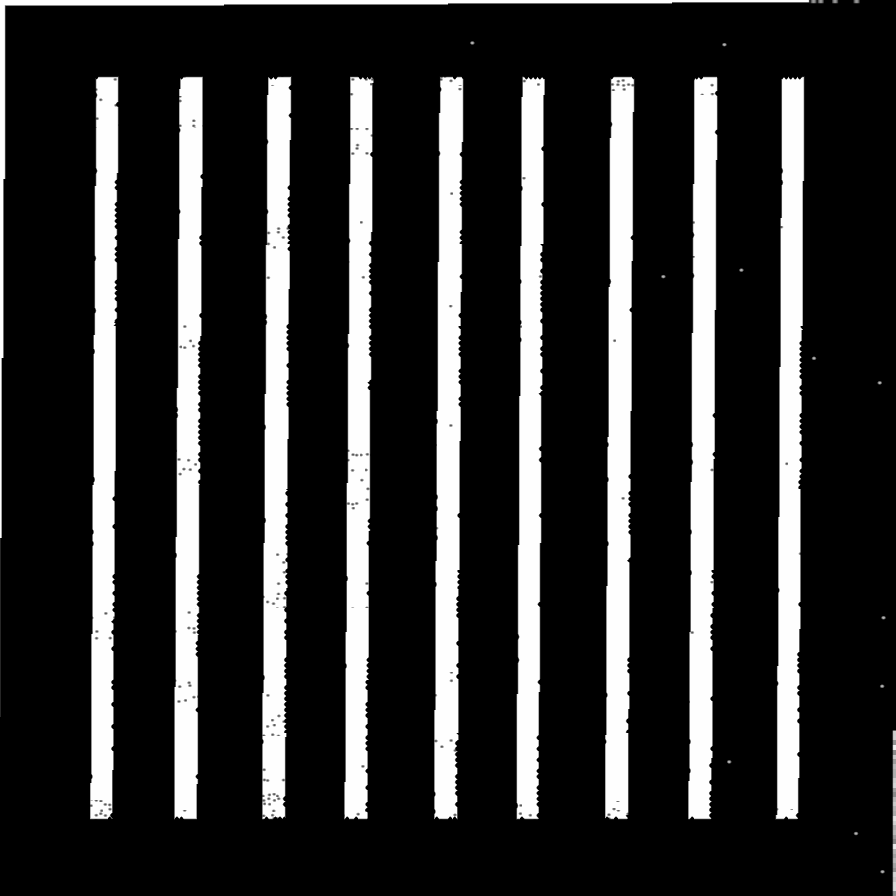
This pattern is drawn by a WebGL 2 fragment shader. Its source:

```glsl
#version 300 es
precision highp float;
// Nine tall white bars on black, like a worn, slightly tilted photocopy.
// Each bar is a box distance with stepped sides and toothed edges; hashed
// cells add pits and dust, and thin slivers of paper show at the borders.
uniform vec2 u_resolution;
out vec4 fragColor;

const float BAR_COUNT = 9.0;
const float FIRST_BAR = 0.1165;
const float PITCH = 0.0957;
const float BAR_WIDTH = 0.0258;
const float HALF_HEIGHT = 0.414;
const float LEAN = 0.0078;
const vec3 INK = vec3(0.0);
const vec3 PAPER = vec3(0.995);

float hash(vec2 p) {
  return fract(sin(dot(p, vec2(127.1, 311.7))) * 43758.5453);
}

// Coverage of a shape from its signed distance
float fill(float d, float soft) {
  return clamp(0.5 - d / soft, 0.0, 1.0);
}

// Ramp broken into flat steps
float stairs(float t, float steps, float phase) {
  return (floor(t * steps + phase) + 0.5 - phase) / steps;
}

// Hashed bumps along an edge, from 0 to 1
float teeth(float t, float size, float seed, float density) {
  float cell = floor(t / size);
  float bump = sin(3.14159 * fract(t / size));
  return step(1.0 - density, hash(vec2(cell, seed))) * bump;
}

// Small round flecks, at most one in each grid cell
float flecks(vec2 p, float size, float radius, float density, float seed, float soft) {
  vec2 cell = floor(p / size);
  vec2 key = cell + seed * 17.0;
  vec2 jitter = vec2(hash(key + 3.1), hash(key + 7.7)) - 0.5;
  vec2 offset = p - (cell + 0.5 + 0.5 * jitter) * size;
  float present = step(1.0 - density, hash(key));
  return present * fill(length(offset * vec2(0.8, 1.0)) - radius, soft);
}

// Uneven spacing: odd bars shift left, most near the middle
float barCentre(float i) {
  float sway = cos(3.14159 * i) * sin(3.14159 * i / (BAR_COUNT - 1.0));
  float bias = step(0.5, i) * step(i, BAR_COUNT - 1.5) * 0.001;
  return FIRST_BAR + PITCH * i + 0.0023 * sway - bias;
}

float barDistance(vec2 p, float i) {
  float halfWidth = 0.5 * (BAR_WIDTH - 0.0015 * hash(vec2(i, 5.0)));
  float leftLean = LEAN * (stairs(p.y, 6.0, hash(vec2(i, 1.0))) - 0.5);
  float rightLean = LEAN * (stairs(p.y, 6.0, hash(vec2(i, 2.0))) - 0.5);

  // The right side is rougher, in patches
  float patchWear = hash(vec2(floor(p.y * 11.0), i + 40.0));
  float roughness = 0.08 + 0.5 * step(0.45, patchWear) * step(p.y, 0.8);
  float left = barCentre(i) - halfWidth + leftLean
             + 0.0012 * teeth(p.y, 0.0065, i, 0.06);
  float right = barCentre(i) + halfWidth + rightLean
              - 0.0024 * teeth(p.y, 0.0062, i + 20.0, roughness);
  float top = HALF_HEIGHT - 0.0025 * teeth(p.x, 0.005, sign(p.y - 0.5), 0.5);
  return max(max(left - p.x, p.x - right), abs(p.y - 0.5) - top);
}

// Pits gather in patches, near the ends and on the left bars
float barPits(vec2 p, float i, float soft) {
  float clustered = step(0.8, hash(vec2(floor(p.y * 28.0), i + 60.0)));
  float leftBars = 1.0 - smoothstep(2.5, 5.0, i);
  float lower = 1.0 - smoothstep(0.12, 0.3, p.y);
  float ends = smoothstep(0.39, 0.41, abs(p.y - 0.5));
  float density = 0.006 + clustered * mix(0.03, 0.15, leftBars)
                + lower * leftBars * clustered * 0.2 + ends * 0.2;
  return 0.65 * flecks(p, 0.0055, 0.0013, density, i + 1.0, soft);
}

// Paper left uncovered along the top, left and lower right
float borderSlivers(vec2 p, float soft) {
  float topEdge = 1.0 - 0.0068 + 0.0048 * stairs(p.x, 4.0, 0.0);
  float top = fill(topEdge - p.y, soft) * fill(p.x - 0.903, soft);
  float dots = fill(0.9965 - p.y, soft) * teeth(p.x, 0.008, 9.0, 0.7)
             * step(0.903, p.x) * step(p.x, 0.96);
  float leftEdge = 0.0095 * (stairs(p.y, 5.0, 0.0) - 0.3);
  float left = fill(p.x - leftEdge, soft) * step(0.19, p.y);
  float worn = 0.5 + 0.5 * hash(floor(p * 190.0));
  float right = fill(0.9965 - p.x, soft) * fill(p.y - 0.185, soft) * worn;
  return max(max(top, dots * 0.6), max(left, right));
}

void main() {
  vec2 p = gl_FragCoord.xy / u_resolution;
  float soft = max(1.0 / min(u_resolution.x, u_resolution.y), 0.0016);

  // Bars with their wear
  float bar = clamp(round((p.x - FIRST_BAR) / PITCH), 0.0, BAR_COUNT - 1.0);
  float paper = fill(barDistance(p, bar), soft);
  paper *= 1.0 - barPits(p, bar, soft);

  // Dust, mostly to the right
  float dustDensity = mix(0.005, 0.06, smoothstep(0.3, 0.95, p.x));
  float dust = 0.7 * flecks(p, 0.042, 0.0016, dustDensity, 4.0, soft);
  paper = max(paper, max(dust, borderSlivers(p, soft)));

  fragColor = vec4(mix(INK, PAPER, paper), 1.0);
}
```
